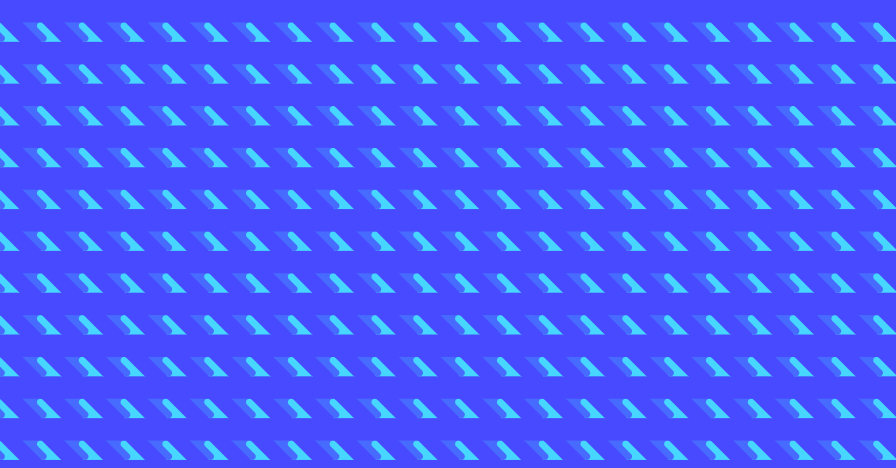
A WebGL 2 fragment shader for this pattern:

```glsl
#version 300 es
precision highp float;
// Rows of slanted two-tone parallelograms, each split by an S-shaped curve.

uniform vec2 u_resolution;
out vec4 fragColor;

// Lengths are in design units; the canvas is CANVAS_WIDTH of them wide.
const float CANVAS_WIDTH = 1200.0;
const float PITCH = 56.0;        // spacing of repeats, across and down
const float HALF_SIDE = 13.0;    // half the height and half the top edge
const float FIRST_ROW = 43.0;    // centre of the top row, below the top edge

const vec3 GROUND = vec3(0.28, 0.29, 1.00);
const vec3 SHADE  = vec3(0.28, 0.42, 1.00);
const vec3 BRIGHT = vec3(0.28, 0.84, 1.00);

const float INV_SQRT2 = 0.70711;

// Parallelogram with level top and bottom and 45 degree sides (y points down).
float slantDistance(vec2 p) {
    return max(abs(p.y) - HALF_SIDE, (abs(p.x - p.y) - HALF_SIDE) * INV_SQRT2);
}

// Negative on the bright side: a diagonal with a round cap at each end.
float curveDistance(vec2 p) {
    float radius = HALF_SIDE * INV_SQRT2 * 0.5;
    float capY = radius - HALF_SIDE;
    vec2 cap = vec2(capY + 0.5 * HALF_SIDE, capY);
    float along = p.x + p.y;
    float capAlong = cap.x + cap.y;
    if (along < capAlong) return length(p - cap) - radius;
    if (along > -capAlong) return radius - length(p + cap);
    return (p.y - p.x) * INV_SQRT2;
}

float coverage(float dist, float pixel) {
    return clamp(0.5 - dist / pixel, 0.0, 1.0);
}

void main() {
    float pixel = CANVAS_WIDTH / u_resolution.x;
    vec2 fromTop = vec2(gl_FragCoord.x, u_resolution.y - gl_FragCoord.y) * pixel;

    // Repeat around the centre of each tile
    vec2 tile = (fromTop - vec2(0.0, FIRST_ROW)) / PITCH;
    vec2 p = (fract(tile + 0.5) - 0.5) * PITCH;

    // Colour the two halves, then lay the shape on the ground
    vec3 shape = mix(SHADE, BRIGHT, coverage(curveDistance(p), pixel));
    vec3 color = mix(GROUND, shape, coverage(slantDistance(p), pixel));
    fragColor = vec4(color, 1.0);
}
```
